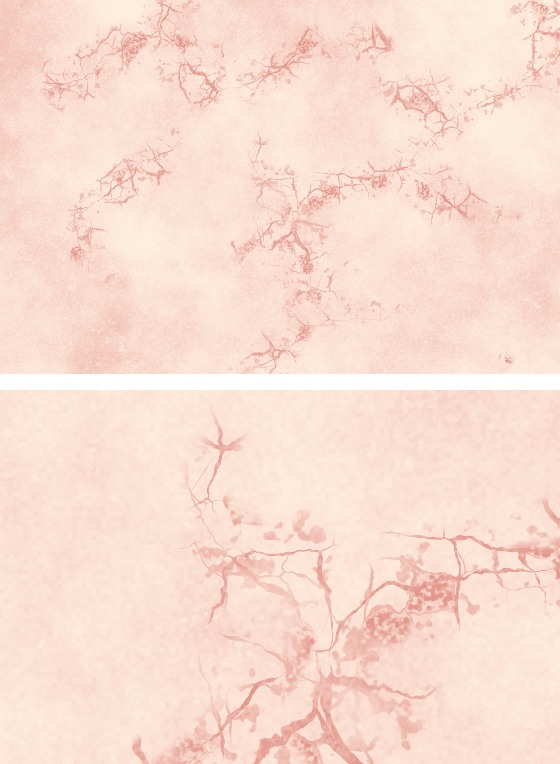
Top, the full canvas; bottom, a detail of the centre.
Give the GLSL for this texture, as a Shadertoy shader.

```glsl
// Blush plaster with cloudy stains, broken coral cracks and fine mineral grain.

const vec3 CREAM = vec3(0.996, 0.935, 0.872);
const vec3 BLUSH = vec3(0.982, 0.872, 0.822);
const vec3 ROSE  = vec3(0.950, 0.772, 0.722);
const vec3 CORAL = vec3(0.875, 0.545, 0.505);

vec2 hash2(vec2 p) {
    vec3 q = fract(vec3(p.xyx) * vec3(0.1031, 0.1030, 0.0973));
    q += dot(q, q.yzx + 33.33);
    return fract((q.xx + q.yz) * q.zy);
}

float valueNoise(vec2 p) {
    vec2 cell = floor(p), f = fract(p);
    f = f * f * (3.0 - 2.0 * f);
    float low = mix(hash2(cell).x, hash2(cell + vec2(1, 0)).x, f.x);
    float high = mix(hash2(cell + vec2(0, 1)).x, hash2(cell + 1.0).x, f.x);
    return mix(low, high, f.y);
}

float layeredNoise(vec2 p, int octaves) {
    float sum = 0.0, weight = 0.5, total = 0.0;
    for (int i = 0; i < octaves; i++) {
        sum += weight * valueNoise(p);
        total += weight;
        weight *= 0.55;
        p = mat2(1.6, 1.2, -1.2, 1.6) * p + 17.3;
    }
    return sum / total;
}

// Cellular noise: x = distance to the nearest border, y = random value of the cell.
vec2 cellBorder(vec2 p, float scale) {
    p *= scale;
    vec2 base = floor(p), nearest = vec2(0), owner = base;
    float best = 9.0, border = 9.0;
    for (int y = -1; y <= 1; y++)
    for (int x = -1; x <= 1; x++) {
        vec2 cell = base + vec2(x, y);
        vec2 r = cell + 0.1 + 0.8 * hash2(cell) - p;
        if (dot(r, r) < best) { best = dot(r, r); nearest = r; owner = cell; }
    }
    for (int y = -2; y <= 2; y++)
    for (int x = -2; x <= 2; x++) {
        vec2 cell = owner + vec2(x, y);
        vec2 r = cell + 0.1 + 0.8 * hash2(cell) - p;
        vec2 apart = r - nearest;
        if (dot(apart, apart) > 1e-4)
            border = min(border, dot(0.5 * (r + nearest), normalize(apart)));
    }
    return vec2(border / scale, hash2(owner + 71.0).y);
}

// Soft line of the given half width around distance zero.
float stroke(float dist, float width, float pixel) {
    return 1.0 - smoothstep(width - 0.5 * pixel, width + 0.7 * pixel, dist);
}

// Bends the plane so that straight borders become ragged.
vec2 warp(vec2 p, float scale, float amount) {
    return p + amount * (vec2(layeredNoise(p * scale, 4),
                              layeredNoise(p * scale + 43.0, 4)) - 0.5);
}

// Ink of all cracks in x, surrounding stain in y.
vec2 cracks(vec2 p, float pixel) {
    vec2 bent = warp(warp(p, 4.0, 0.13), 45.0, 0.016);
    // Long trunks lean from lower left to upper right.
    vec2 along = mat2(0.83, -0.56, 0.56, 0.83) * bent;
    float trunk = cellBorder(along * vec2(0.8, 1.25) + 3.7, 2.5).x;
    float presence = smoothstep(0.39, 0.49, layeredNoise(p * 3.2 + 8.0, 4));
    float wear = layeredNoise(p * 16.0 + 5.0, 4);
    float broken = smoothstep(0.36, 0.46, wear);
    float ragged = 0.05 * (layeredNoise(p * 14.0 + 61.0, 3) - 0.5);
    float zone = presence * (1.0 - smoothstep(0.05, 0.075, trunk + ragged));
    float core = presence * (1.0 - smoothstep(0.018, 0.038, trunk + ragged));

    vec2 plates = cellBorder(bent + 1.3, 11.0);
    vec2 chips = cellBorder(bent + 6.1, 26.0);
    float width = mix(0.0005, 0.0030, smoothstep(0.42, 0.70, wear));
    float ink = stroke(trunk, width, pixel) * presence * mix(0.45, 1.0, broken);
    ink = max(ink, 0.9 * stroke(plates.x, width, pixel) * zone * broken);
    ink = max(ink, 0.7 * stroke(chips.x, 0.6 * width, pixel) * core * broken);

    // A few chips have fallen out and show speckled coral.
    float speckle = smoothstep(0.25, 0.7, layeredNoise(p * 260.0, 2));
    float hollow = step(0.86, chips.y) * smoothstep(0.0, 0.003, chips.x) * core;
    ink = max(ink, hollow * mix(0.25, 1.0, speckle));

    // Crumbs sit close to the trunks.
    float crumbs = smoothstep(0.66, 0.74, layeredNoise(p * 65.0 + 9.0, 3));
    ink = max(ink, 0.55 * crumbs * zone);
    return vec2(ink * mix(0.65, 1.0, speckle), zone);
}

// Cream to rose ramp for the plaster, tone from 0 to 1.
vec3 plaster(float tone) {
    vec3 light = mix(CREAM, BLUSH, clamp(2.0 * tone, 0.0, 1.0));
    return mix(light, ROSE, clamp(2.0 * tone - 1.0, 0.0, 1.0));
}

void mainImage(out vec4 fragColor, in vec2 fragCoord) {
    vec2 p = fragCoord / iResolution.y;
    float pixel = 1.0 / iResolution.y;

    // Broad clouds, mottling and grain.
    float clouds = layeredNoise(p * 3.0 + 2.0, 5) - 0.5;
    float mottle = layeredNoise(p * 24.0, 4) - 0.5;
    float grain = layeredNoise(p * 230.0, 2) - 0.5;
    vec2 veins = cracks(p, pixel);
    float tone = 0.46 + 1.75 * clouds + 0.42 * mottle + 0.42 * grain + 0.12 * veins.y;
    vec3 color = plaster(clamp(tone, 0.0, 1.0));

    // Pale scuffs, then the coral cracks.
    float scuff = smoothstep(0.70, 0.80, layeredNoise(p * 95.0 + 31.0, 3));
    color = mix(color, CREAM, 0.5 * scuff);
    color = mix(color, CORAL, 0.85 * veins.x);
    fragColor = vec4(color, 1.0);
}
```
